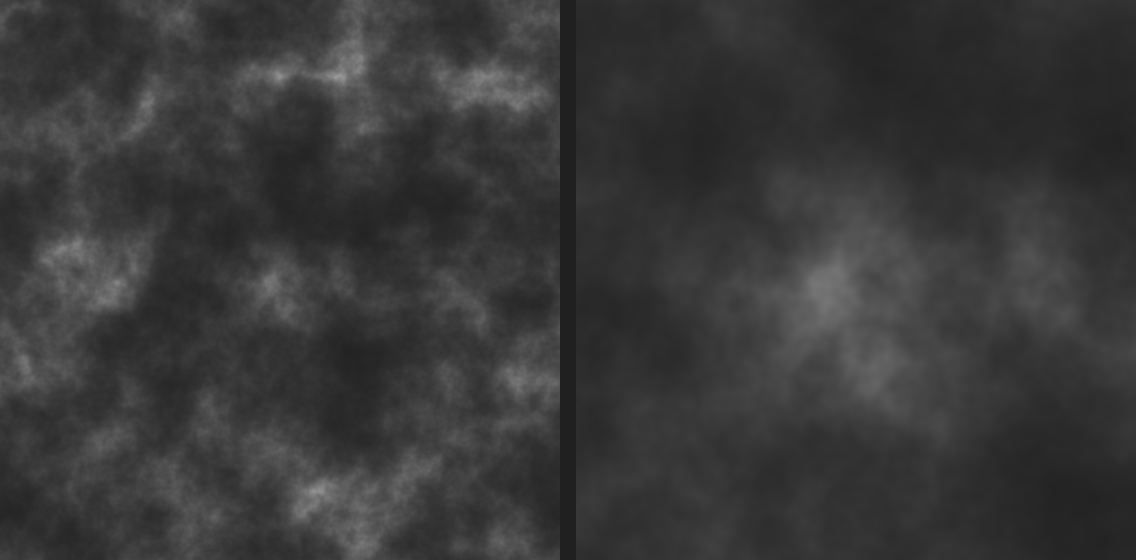
Left: the whole. Right: its middle third, enlarged.
A WebGL 2 fragment shader for this texture:

```glsl
#version 300 es
precision highp float;

uniform vec2 u_resolution;
out vec4 fragColor;

const float TAU = 6.2831853;

// Cloud structure: whole numbers of cells across the tile
const float BASE_CELLS = 4.0;
const int OCTAVES = 6;
const float GAIN = 0.63;
const float PUFF_CELLS = 8.0;
const float PUFF_SHARPNESS = 12.0;
const float WARP_CELLS = 9.0;
const float WARP_AMOUNT = 0.03;

// Normalisation of both layers to zero mean and unit spread
const float FBM_SPREAD = 0.277;
const float PUFF_MEAN = 0.235;
const float PUFF_SPREAD = 0.165;
const float FBM_WEIGHT = 0.92;
const float PUFF_WEIGHT = 0.42;

// Tone curve: long bright tail above a dark floor
const float FLOOR_TONE = 0.11;
const float MEDIAN_TONE = 0.122;
const float CONTRAST = 0.44;

float hash(vec2 p) {
    return fract(sin(dot(p, vec2(127.1, 311.7))) * 43758.5453);
}

vec2 hash2(vec2 p) {
    return vec2(hash(p), hash(p + vec2(37.3, 71.9)));
}

// Dot product of a wrapped random unit gradient with the offset to its corner
float cornerSlope(vec2 cell, vec2 offset, float period, float seed) {
    float angle = TAU * hash(mod(cell, period) + seed);
    return dot(vec2(cos(angle), sin(angle)), offset);
}

float gradientNoise(vec2 p, float period, float seed) {
    vec2 cell = floor(p);
    vec2 f = p - cell;
    vec2 w = f * f * f * (f * (f * 6.0 - 15.0) + 10.0);
    vec2 e = vec2(1.0, 0.0);
    float a = cornerSlope(cell, f, period, seed);
    float b = cornerSlope(cell + e.xy, f - e.xy, period, seed);
    float c = cornerSlope(cell + e.yx, f - e.yx, period, seed);
    float d = cornerSlope(cell + e.xx, f - e.xx, period, seed);
    return mix(mix(a, b, w.x), mix(c, d, w.x), w.y);
}

float fbm(vec2 uv) {
    float sum = 0.0;
    float amplitude = 1.0;
    float cells = BASE_CELLS;
    for (int i = 0; i < OCTAVES; i++) {
        float seed = 5.3 + 17.7 * float(i);
        vec2 shift = vec2(0.37, 0.61) * float(i);
        sum += amplitude * gradientNoise(uv * cells + shift, cells, seed);
        amplitude *= GAIN;
        cells *= 2.0;
    }
    return sum;
}

// Smooth squared distance to scattered centres: dark hollows, bright rims
float puffs(vec2 uv) {
    vec2 p = uv * PUFF_CELLS;
    vec2 cell = floor(p);
    float sum = 0.0;
    for (int y = -2; y <= 2; y++) {
        for (int x = -2; x <= 2; x++) {
            vec2 neighbour = cell + vec2(x, y);
            vec2 centre = neighbour + hash2(mod(neighbour, PUFF_CELLS) + 9.1);
            vec2 d = p - centre;
            sum += exp(-PUFF_SHARPNESS * dot(d, d));
        }
    }
    return -log(sum) / PUFF_SHARPNESS;
}

void main() {
    vec2 uv = gl_FragCoord.xy / u_resolution;

    // Bend the rims so that the hollows look torn
    vec2 q = uv * WARP_CELLS;
    vec2 warp = vec2(gradientNoise(q, WARP_CELLS, 141.3),
                     gradientNoise(q + 0.5, WARP_CELLS, 173.9));
    vec2 fineWarp = vec2(gradientNoise(q * 3.0, WARP_CELLS * 3.0, 211.7),
                         gradientNoise(q * 3.0 + 0.5, WARP_CELLS * 3.0, 239.1));
    vec2 bent = uv + WARP_AMOUNT * (warp * 2.0 + fineWarp);

    float cloud = FBM_WEIGHT * fbm(uv) / FBM_SPREAD
                + PUFF_WEIGHT * (puffs(bent) - PUFF_MEAN) / PUFF_SPREAD;

    float tone = FLOOR_TONE + MEDIAN_TONE * exp(CONTRAST * cloud);
    fragColor = vec4(vec3(tone), 1.0);
}
```
